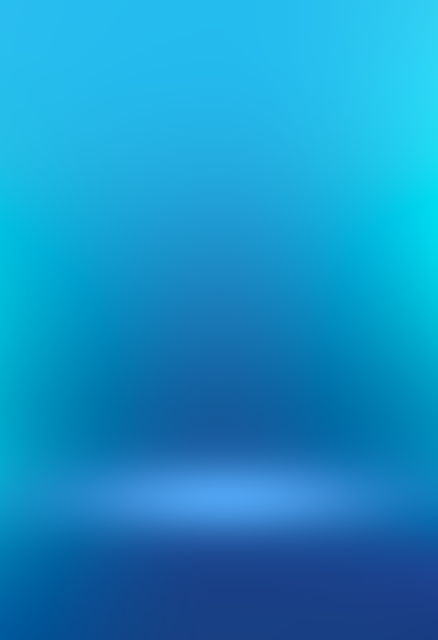
A Shadertoy shader for this background:

```glsl
const int STOPS = 9;
const float WALL_FALLOFF = 1.8;
const vec2 GLOW_CENTER = vec2(0.515, 0.223);
const vec2 GLOW_RADIUS = vec2(0.37, 0.058);
const vec3 GLOW_COLOR = vec3(0.315, 0.645, 0.945);
const float GLOW_STRENGTH = 0.98;

// Vertical ramps, floor to top; negative red deepens the cyan spill.
const vec3 CENTER_RAMP[STOPS] = vec3[STOPS](
    vec3(0.094, 0.250, 0.514), vec3(0.098, 0.259, 0.541),
    vec3(0.086, 0.320, 0.588), vec3(0.078, 0.369, 0.620),
    vec3(0.098, 0.471, 0.714), vec3(0.118, 0.580, 0.804),
    vec3(0.137, 0.675, 0.878), vec3(0.141, 0.722, 0.925),
    vec3(0.141, 0.733, 0.933));
const vec3 LEFT_RAMP[STOPS] = vec3[STOPS](
    vec3(-0.04, 0.350, 0.616), vec3(-0.08, 0.470, 0.690),
    vec3(-0.16, 0.651, 0.796), vec3(-0.20, 0.667, 0.792),
    vec3(-0.20, 0.729, 0.839), vec3(-0.03, 0.753, 0.878),
    vec3(0.118, 0.749, 0.906), vec3(0.149, 0.745, 0.925),
    vec3(0.165, 0.745, 0.941));
const vec3 RIGHT_RAMP[STOPS] = vec3[STOPS](
    vec3(0.094, 0.235, 0.510), vec3(0.094, 0.290, 0.588),
    vec3(-0.12, 0.502, 0.714), vec3(-0.20, 0.596, 0.761),
    vec3(-0.20, 0.745, 0.847), vec3(-0.12, 0.851, 0.933),
    vec3(0.102, 0.863, 0.949), vec3(0.173, 0.847, 0.961),
    vec3(0.196, 0.816, 0.949));

// Catmull-Rom interpolation through evenly spaced colours.
vec3 sampleRamp(vec3 ramp[STOPS], float height) {
    float position = clamp(height, 0.0, 1.0) * float(STOPS - 1);
    int i = min(int(position), STOPS - 2);
    float t = position - float(i);
    vec3 before = ramp[max(i - 1, 0)];
    vec3 lower = ramp[i];
    vec3 upper = ramp[i + 1];
    vec3 after = ramp[min(i + 2, STOPS - 1)];
    vec3 slope = upper - before;
    vec3 bend = 2.0 * before - 5.0 * lower + 4.0 * upper - after;
    vec3 twist = 3.0 * (lower - upper) + after - before;
    return lower + 0.5 * t * (slope + t * (bend + t * twist));
}

void mainImage(out vec4 fragColor, in vec2 fragCoord) {
    vec2 uv = fragCoord / iResolution.xy;

    // Backdrop: side light fading towards the middle
    float side = 2.0 * uv.x - 1.0;
    float wallLight = pow(abs(side), WALL_FALLOFF);
    vec3 center = sampleRamp(CENTER_RAMP, uv.y);
    vec3 wall = side < 0.0 ? sampleRamp(LEFT_RAMP, uv.y)
                           : sampleRamp(RIGHT_RAMP, uv.y);
    vec3 color = clamp(mix(center, wall, wallLight), 0.0, 1.0);

    // Soft elliptical glow on the floor
    vec2 offset = (uv - GLOW_CENTER) / GLOW_RADIUS;
    float glow = GLOW_STRENGTH * exp(-dot(offset, offset));
    color = mix(color, GLOW_COLOR, glow);

    fragColor = vec4(color, 1.0);
}
```
